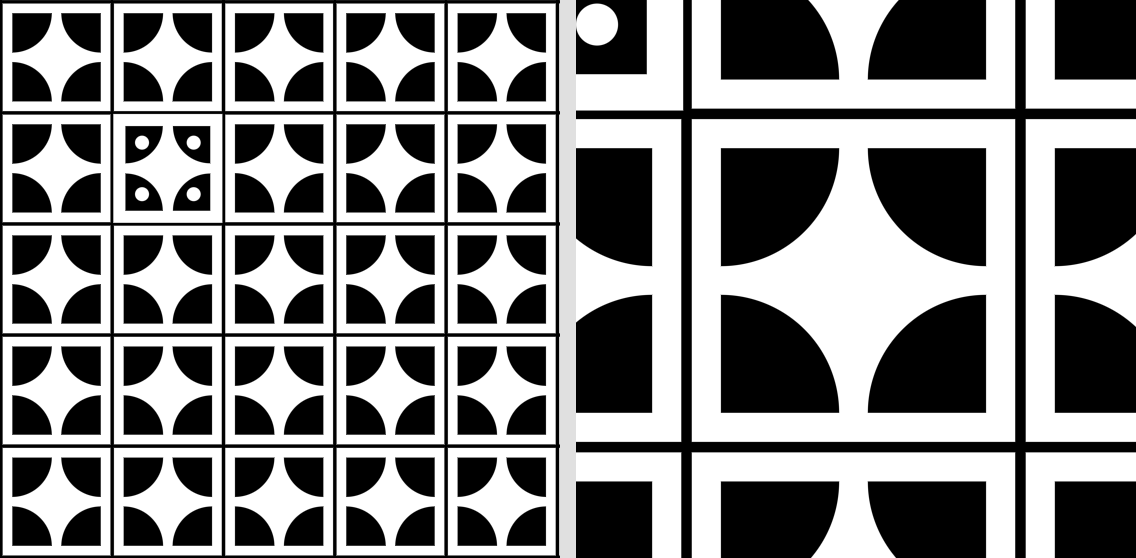
Left: the whole. Right: its middle third, enlarged.
Reproduce this pattern procedurally as a Shadertoy shader.

```glsl
const vec2 TILES = vec2(5.031, 5.023);    // tiles across and down the canvas
const vec2 MARGIN = vec2(0.008, 0.016);   // grid offset from the top left, in tiles
const vec2 DOTTED_CELL = vec2(1.0, 1.0);  // column and row of the variant tile
const vec3 INK = vec3(0.0);
const vec3 PAPER = vec3(1.0);

float coverage(float dist, float pixel) {
    return 1.0 - smoothstep(-0.75 * pixel, 0.75 * pixel, dist);
}

// Four quarter discs centred on the corners of a square
float cornerDiscs(vec2 p, float halfSide, float radius) {
    vec2 q = abs(p);
    float square = max(q.x, q.y) - halfSide;
    float disc = length(q - halfSide) - radius;
    return max(square, disc);
}

// Four small discs placed symmetrically about the tile centre
float dots(vec2 p, float offset, float radius) {
    return length(abs(p) - offset) - radius;
}

float tileBorder(vec2 p, float halfWidth) {
    vec2 q = abs(p);
    return 0.5 - max(q.x, q.y) - halfWidth;
}

float tileDistance(vec2 p, bool dotted) {
    float border = tileBorder(p, dotted ? 0.010 : 0.0157);
    float motif = dotted
        ? max(cornerDiscs(p, 0.381, 0.335), -dots(p, 0.232, 0.063))
        : cornerDiscs(p, 0.397, 0.354);
    return min(border, motif);
}

void mainImage(out vec4 fragColor, in vec2 fragCoord) {
    // Tile coordinates, rows counted downwards
    vec2 uv = fragCoord / iResolution.xy;
    vec2 grid = vec2(uv.x, 1.0 - uv.y) * TILES - MARGIN;
    vec2 cell = floor(grid);
    vec2 local = fract(grid) - 0.5;

    bool dotted = all(equal(cell, DOTTED_CELL));
    float pixel = TILES.x / iResolution.x;
    float ink = coverage(tileDistance(local, dotted), pixel);

    fragColor = vec4(mix(PAPER, INK, ink), 1.0);
}
```
